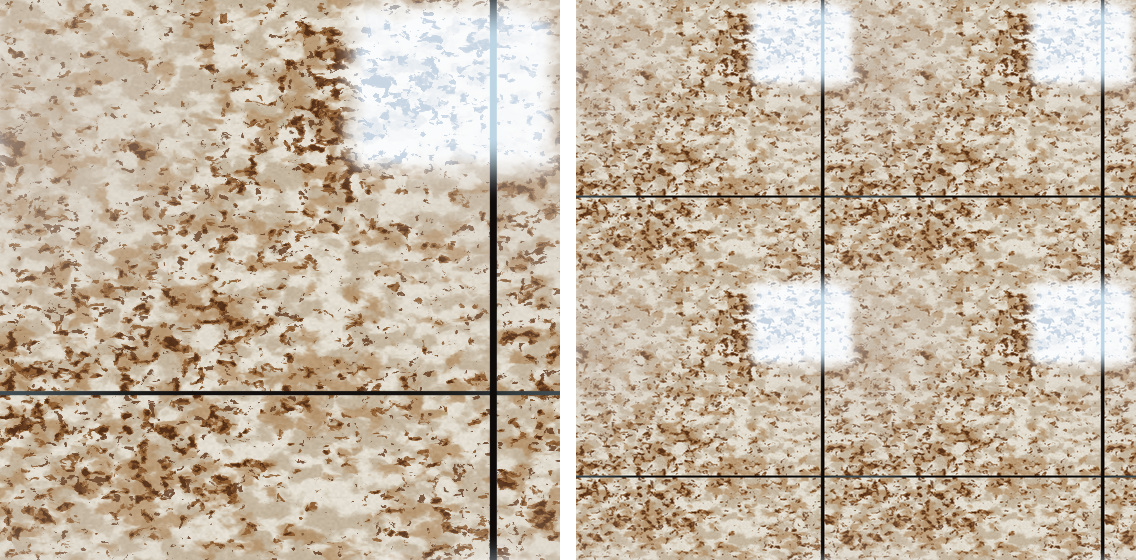
Left, the tile; right, the same tile 2 across and 2 down.
Give the GLSL for this texture, as a WebGL 1 fragment shader.

```glsl
precision highp float;
// Polished cream granite with rust-brown specks, two dark joints and a window reflection.
uniform vec2 u_resolution;

float hash(vec2 p) {
  vec3 q = fract(p.xyx * vec3(0.1031, 0.1030, 0.0973));
  q += dot(q, q.yzx + 33.33);
  return fract((q.x + q.y) * q.z);
}

// Value noise that wraps after a whole number of cells.
float wrapNoise(vec2 uv, vec2 cells, float seed) {
  vec2 p = uv * cells;
  vec2 i = floor(p);
  vec2 f = fract(p);
  f = f * f * (3.0 - 2.0 * f);
  vec2 a = mod(i, cells) + seed;
  vec2 b = mod(i + 1.0, cells) + seed;
  return mix(mix(hash(a), hash(vec2(b.x, a.y)), f.x),
             mix(hash(vec2(a.x, b.y)), hash(b), f.x), f.y);
}

float fbm(vec2 uv, vec2 cells, float seed) {
  float sum = 0.0;
  float weight = 0.533;
  for (int octave = 0; octave < 4; octave++) {
    sum += weight * wrapNoise(uv, cells, seed);
    cells *= 2.0;
    seed += 17.0;
    weight *= 0.5;
  }
  return sum;
}

// Soft rectangle of reflected light, wrapped around the canvas edges.
float windowLight(vec2 uv, float softness) {
  vec2 q = abs(fract(uv - vec2(0.807, 0.843) + 0.5) - 0.5) - vec2(0.184, 0.147);
  vec2 inside = 1.0 - smoothstep(-softness, softness, q);
  return inside.x * inside.y;
}

float stripe(float dist, float halfWidth, float pixel) {
  return 1.0 - smoothstep(halfWidth - pixel, halfWidth + pixel, dist);
}

vec3 granite(vec2 uv) {
  // Warp the grain so that its patches become ragged.
  vec2 warp = vec2(fbm(uv, vec2(38.0, 46.0), 3.0), fbm(uv, vec2(38.0, 46.0), 91.0)) - 0.5;
  vec2 p = uv + warp * vec2(0.022, 0.014);
  float cloud = fbm(uv, vec2(5.0, 6.0), 211.0) - 0.5;
  float milk = fbm(p, vec2(30.0, 46.0), 37.0);
  float blotch = fbm(p, vec2(27.0, 42.0), 153.0) + cloud * 0.25;
  float speck = fbm(p, vec2(58.0, 82.0), 307.0) + cloud * 0.2 + (blotch - 0.5) * 0.3;
  float fleck = fbm(p, vec2(74.0, 96.0), 419.0) + cloud * 0.15;

  // Feldspar ground, tan patches, rust specks and dark cores.
  vec3 color = mix(vec3(0.77, 0.71, 0.62), vec3(0.89, 0.87, 0.82), smoothstep(0.36, 0.62, milk));
  color = mix(color, vec3(0.69, 0.54, 0.37), 0.75 * smoothstep(0.49, 0.70, blotch));
  color = mix(color, vec3(0.55, 0.35, 0.17), 0.9 * smoothstep(0.63, 0.71, speck));
  color = mix(color, vec3(0.29, 0.15, 0.07), 0.85 * smoothstep(0.73, 0.81, speck));
  color = mix(color, vec3(0.40, 0.24, 0.13), 0.85 * smoothstep(0.70, 0.77, fleck));

  // Fine mineral grain.
  return color + 0.05 * (wrapNoise(uv, vec2(220.0, 260.0), 71.0) - 0.5);
}

void main() {
  vec2 uv = gl_FragCoord.xy / u_resolution;
  vec2 pixel = 0.75 / u_resolution;
  vec3 color = granite(uv);

  // Pale grey sheen toward the upper left.
  vec2 sheen = 0.5 + 0.5 * cos(6.2831853 * (uv - vec2(0.02, 0.76)));
  color = mix(color, vec3(0.81, 0.77, 0.73), 0.48 * sheen.x * sheen.y);

  // Bright reflection keeps only bluish traces of the specks.
  float ragged = fbm(uv, vec2(24.0, 30.0), 523.0) - 0.5;
  float light = windowLight(uv + ragged * 0.035, 0.032);
  float luma = dot(color, vec3(0.30, 0.59, 0.11));
  vec3 glare = mix(vec3(0.80, 0.86, 0.92), vec3(0.985, 0.99, 0.995), smoothstep(0.42, 0.78, luma));
  color = mix(color, glare, 0.96 * light);

  // Joints: slate toward the sides, pale blue where they catch the light.
  float slate = pow(0.5 + 0.5 * cos(6.2831853 * (uv.x - 0.02)), 3.0);
  vec3 across = mix(vec3(0.07, 0.06, 0.055), vec3(0.25, 0.30, 0.32), slate);
  color = mix(color, across, stripe(abs(uv.y - 0.298), 0.0037, pixel.y));
  vec3 upright = mix(vec3(0.06, 0.045, 0.04), vec3(0.74, 0.84, 0.90), windowLight(uv, 0.06));
  color = mix(color, upright, stripe(abs(uv.x - 0.881), 0.0062, pixel.x));

  gl_FragColor = vec4(clamp(color, 0.0, 1.0), 1.0);
}
```
